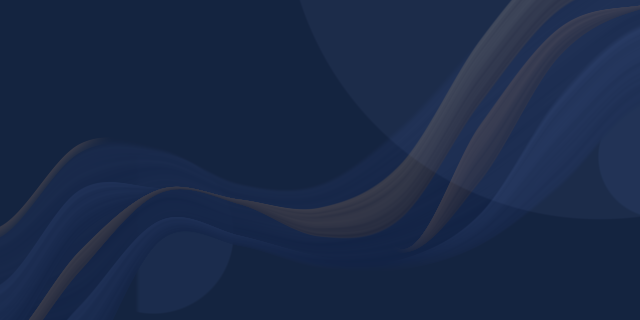
A WebGL 2 fragment shader for this background:

```glsl
#version 300 es
precision highp float;
// Silky blue and taupe ribbons sweep across a navy field under a pale disc.
// Each ribbon lies between two smooth curves over x; gradient noise stretched
// along the ribbon draws its strands, and discs are distance functions.
uniform vec2 u_resolution;
out vec4 fragColor;

vec2 hashGradient(vec2 cell) {
  vec2 h = vec2(dot(cell, vec2(127.1, 311.7)), dot(cell, vec2(269.5, 183.3)));
  return 2.0 * fract(sin(h) * 43758.5) - 1.0;
}

float gradientNoise(vec2 p) {
  vec2 i = floor(p), f = p - i;
  vec2 w = f * f * f * (f * (f * 6.0 - 15.0) + 10.0);
  vec2 e = vec2(0.0, 1.0);
  float low = mix(dot(hashGradient(i), f), dot(hashGradient(i + e.yx), f - e.yx), w.x);
  float high = mix(dot(hashGradient(i + e), f - e), dot(hashGradient(i + 1.0), f - 1.0), w.x);
  return mix(low, high, w.y);
}

// Strands run along x and vary across the ribbon; fine ones fade when too thin.
float strands(float x, float across) {
  float sum = 0.0, weight = 0.8;
  for (float freq = 7.0; freq < 70.0; freq *= 2.1) {
    float v = across * freq;
    float visible = 1.0 - smoothstep(0.35, 1.0, fwidth(v));
    sum += weight * visible * gradientNoise(vec2(x * 1.6 + freq, v));
    weight *= 0.8;
  }
  return sum;
}

// Catmull-Rom curves through nine evenly spaced (top, bottom) heights.
vec2 edgeHeights(float x, vec2 k[9]) {
  float s = clamp(x * 4.0, 0.0, 7.999);
  int i = int(s);
  float t = s - float(i);
  vec2 a = k[max(i - 1, 0)], b = k[i], c = k[i + 1], d = k[min(i + 2, 8)];
  return b + 0.5 * t * (c - a + t * (2.0 * a - 5.0 * b + 4.0 * c - d
       + t * (3.0 * (b - c) + d - a)));
}

// Paints a ribbon shaded from its lower edge to its upper edge.
vec3 ribbon(vec3 base, vec2 p, vec2 knots[9], vec3 lower, vec3 upper,
            float grain, float soft, float alpha) {
  vec2 edge = edgeHeights(p.x, knots);
  vec2 inside = vec2(edge.x - p.y, p.y - edge.y);
  vec2 cover = smoothstep(-fwidth(inside), fwidth(inside), inside);
  float u = inside.y / max(edge.x - edge.y, 0.006);
  float feather = smoothstep(0.0, soft, u) * smoothstep(0.0, soft, 1.0 - u);
  float shade = clamp(u + grain * strands(p.x, u), -0.25, 1.25);
  return mix(base, mix(lower, upper, shade), cover.x * cover.y * feather * alpha);
}

float disc(vec2 p, vec2 center, float radius) {
  float d = length(p - center) - radius;
  return 1.0 - smoothstep(-1.0, 1.0, d / fwidth(d));
}

void main() {
  vec2 p = gl_FragCoord.xy / u_resolution * vec2(2.0, 1.0);
  vec3 navy = vec3(0.08, 0.14, 0.25);
  vec3 blue = vec3(0.125, 0.195, 0.345);
  vec3 taupe = mix(vec3(0.23, 0.235, 0.29), vec3(0.235, 0.26, 0.32), smoothstep(1.0, 1.6, p.x));
  vec3 color = navy;

  // Small discs behind the ribbons
  color = mix(color, vec3(0.11, 0.18, 0.31), 0.85 * disc(p, vec2(0.48, 0.27), 0.25) * smoothstep(0.42, 0.44, p.x));
  color = mix(color, vec3(0.11, 0.18, 0.31), 0.8 * disc(p, vec2(2.06, 0.51), 0.19));

  // Wide blue body
  color = ribbon(color, p, vec2[9](vec2(0.29, -0.1), vec2(0.55, -0.12), vec2(0.54, 0.245),
    vec2(0.43, 0.23), vec2(0.43, 0.16), vec2(0.61, 0.155), vec2(0.88, 0.23),
    vec2(1.1, 0.41), vec2(1.21, 0.66)), vec3(0.075, 0.14, 0.275), vec3(0.1, 0.165, 0.3), 0.7, 0.07, 0.9);

  // Folds on the left: upper sheet, then lower sheet
  color = ribbon(color, p, vec2[9](vec2(0.115, -0.1), vec2(0.41, 0.26), vec2(0.414, 0.385),
    vec2(0.4, 0.36), vec2(0.3), vec2(0.3), vec2(0.3), vec2(0.3), vec2(0.3)),
    vec3(0.08, 0.145, 0.28), blue, 0.5, 0.04, 0.85 * smoothstep(0.6, 0.35, p.x));
  color = ribbon(color, p, vec2[9](vec2(-0.2, -0.5), vec2(0.05, -0.2), vec2(0.313, 0.245),
    vec2(0.265, 0.23), vec2(0.2, 0.16), vec2(0.17, 0.15), vec2(0.1), vec2(0.1), vec2(0.1)),
    vec3(0.08, 0.145, 0.28), blue, 0.5, 0.04, 0.8 * smoothstep(1.1, 0.6, p.x));

  // Pale blue sheet on the right
  color = ribbon(color, p, vec2[9](vec2(0.2), vec2(0.2), vec2(0.2), vec2(0.2), vec2(0.18, 0.16),
    vec2(0.19, 0.155), vec2(0.336, 0.23), vec2(0.71, 0.41), vec2(0.927, 0.66)),
    vec3(0.09, 0.155, 0.29), blue, 0.6, 0.09, 0.9 * smoothstep(1.15, 1.6, p.x));

  // Taupe ribbons: left rim, long central sweep, right-hand branch
  color = ribbon(color, p, vec2[9](vec2(0.295, 0.255), vec2(0.553, 0.52), vec2(0.54),
    vec2(0.43), vec2(0.43), vec2(0.43), vec2(0.43), vec2(0.43), vec2(0.43)),
    vec3(0.12, 0.17, 0.27), taupe, 0.5, 0.15, smoothstep(0.36, 0.22, p.x));
  color = ribbon(color, p, vec2[9](vec2(-0.09, -0.15), vec2(0.22, 0.15), vec2(0.41, 0.395),
    vec2(0.378, 0.36), vec2(0.354, 0.258), vec2(0.49, 0.31), vec2(0.88, 0.67),
    vec2(1.16, 0.965), vec2(1.29, 1.05)), vec3(0.155, 0.175, 0.25), taupe, 0.75, 0.06, 0.95);
  color = ribbon(color, p, vec2[9](vec2(0.2), vec2(0.2), vec2(0.2), vec2(0.2), vec2(0.74, 0.48),
    vec2(0.224, 0.21), vec2(0.615, 0.427), vec2(0.917, 0.823), vec2(0.984, 0.969)),
    vec3(0.14, 0.165, 0.25), vec3(0.22, 0.225, 0.29), 0.7, 0.06, 0.95 * smoothstep(1.22, 1.36, p.x));

  // Large translucent disc over everything
  color = mix(color, vec3(0.5, 0.6, 0.85), 0.07 * disc(p, vec2(1.875, 1.3), 0.985));
  fragColor = vec4(color, 1.0);
}
```
